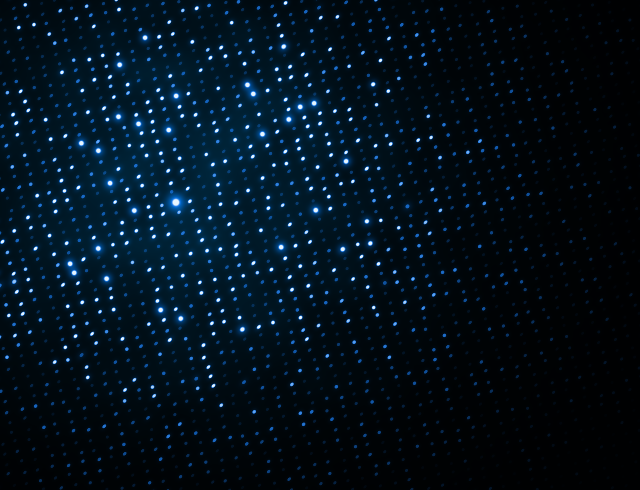
Write a Shadertoy shader that draws this background.

```glsl
// Lengths are in canvas heights
const vec2 STAR_POS = vec2(0.359, 0.587);
const mat2 LATTICE = mat2(0.0298, 0.0051, -0.0060, 0.0206);
const vec2 FIELD_CENTER = vec2(0.375, 0.635);
const vec2 FIELD_SPREAD = vec2(0.56, 0.47);
const vec2 GLOW_SPREAD = vec2(0.42, 0.38);
const float JITTER = 0.13;
const float DOT_RADIUS = 0.0042;
const float FLARE_CHANCE = 0.05;
const float STAR_RADIUS = 0.0095;
const vec3 NIGHT = vec3(0.0, 0.004, 0.008);
const vec3 HAZE = vec3(0.0, 0.125, 0.195);
const vec3 DOT_BLUE = vec3(0.09, 0.46, 0.90);
const vec3 HALO_BLUE = vec3(0.0, 0.30, 0.64);
const vec3 CORE_WHITE = vec3(0.90, 0.96, 1.0);

vec3 hash3(vec2 cell) {
    vec3 q = fract(cell.xyx * vec3(0.1031, 0.1030, 0.0973) + 0.37);
    q += dot(q, q.yxz + 33.33);
    return fract((q.xxy + q.yzz) * q.zyx);
}

float valueNoise(vec2 p) {
    vec2 cell = floor(p), f = fract(p);
    f = f * f * (3.0 - 2.0 * f);
    float low = mix(hash3(cell).x, hash3(cell + vec2(1, 0)).x, f.x);
    float high = mix(hash3(cell + vec2(0, 1)).x, hash3(cell + 1.0).x, f.x);
    return mix(low, high, f.y);
}

float falloff(vec2 p, vec2 spread) {
    vec2 d = (p - FIELD_CENTER) / spread;
    return exp(-dot(d, d));
}

float disc(float dist, float radius, float blur) {
    return 1.0 - smoothstep(radius - blur, radius + blur, dist);
}

void mainImage(out vec4 fragColor, in vec2 fragCoord) {
    vec2 p = fragCoord / iResolution.y;
    float pixel = 1.0 / iResolution.y;

    // Soft haze behind the dots
    float mottle = 0.75 + 0.5 * valueNoise(p * 14.0);
    vec3 color = NIGHT + HAZE * falloff(p, GLOW_SPREAD) * mottle;

    // Nearby dots of the slanted lattice
    vec2 home = floor(inverse(LATTICE) * (p - STAR_POS) + 0.5);
    float blue = 0.0, white = 0.0, halo = 0.0;
    for (int j = -3; j <= 3; j++) {
        for (int i = -2; i <= 2; i++) {
            vec2 cell = home + vec2(i, j);
            bool isStar = dot(cell, cell) < 0.5;
            bool besideStar = dot(cell, cell) < 2.5;
            vec3 rnd = hash3(cell + 200.0);
            vec3 shape = hash3(cell + 517.0);
            vec2 offset = isStar ? vec2(0.0) : (shape.xy - 0.5) * 2.0 * JITTER;
            vec2 center = STAR_POS + LATTICE * (cell + offset);
            float field = falloff(center, FIELD_SPREAD);

            // Most dots are dim, a few flare up
            float power = field * (0.20 + 1.6 * rnd.x * rnd.x);
            float flare = step(1.0 - FLARE_CHANCE, rnd.y) * smoothstep(0.35, 0.8, field);
            if (besideStar) flare = 0.0;
            power += flare;
            float radius = DOT_RADIUS * (0.70 + 0.35 * min(power, 1.0) + 0.4 * flare);
            if (isStar) {
                power = 2.0;
                flare = 1.8;
                radius = STAR_RADIUS;
            }

            // Slightly stretched along the diagonal
            vec2 d = p - center;
            float stretch = (0.04 + 0.2 * shape.z) * (1.0 - min(flare, 1.0));
            float along = dot(d, vec2(0.7071));
            float across = dot(d, vec2(-0.7071, 0.7071));
            float dist = length(vec2(along * (1.0 - stretch), across * (1.0 + stretch)));

            float blur = max(0.5 * pixel, radius * 0.22);
            blue += disc(dist, radius, blur) * min(power * 1.8, 1.0);
            white += disc(dist, radius * 0.74, blur) * smoothstep(0.40, 0.80, power);
            float reach = dist / (isStar ? 0.016 : 0.0115);
            halo += flare * 0.5 * exp(-reach * reach);
            float nearReach = dist / (radius * 1.8);
            halo += 0.30 * min(power, 1.0) * exp(-nearReach * nearReach);
        }
    }

    // Halos, blue bodies, then white cores
    color += HALO_BLUE * halo;
    color = mix(color, max(color, DOT_BLUE), clamp(blue, 0.0, 1.0));
    color = mix(color, CORE_WHITE, clamp(white, 0.0, 1.0));
    fragColor = vec4(clamp(color, 0.0, 1.0), 1.0);
}
```
